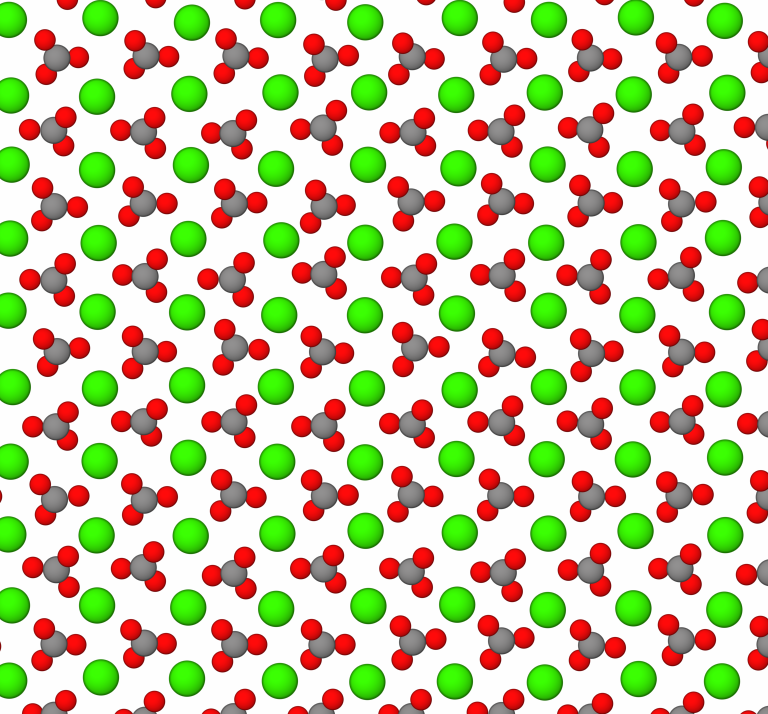
Reproduce this pattern procedurally as a WebGL 2 fragment shader.

```glsl
#version 300 es
precision highp float;
// Ball-model crystal: a grid of large green spheres, with a grid of grey centres
// between them, each carrying three red spheres and mirrored on every other row.
// Spheres are shaded discs, nudged by a hash; lengths are in canvas widths, y down.

uniform vec2 u_resolution;
out vec4 fragColor;

const vec2 PITCH = vec2(0.1163, 0.0955);
const vec2 GREEN_ORIGIN = vec2(0.0135, 0.0265);
const vec2 CLUSTER_ORIGIN = vec2(0.0722, 0.0745);
const vec2 BOND = vec2(0.0295, 0.0236);   // reach of the red spheres, seen tilted

const float GREEN_RADIUS = 0.0236;
const float GREY_RADIUS = 0.0176;
const float RED_RADIUS = 0.0140;

const float GREEN_JITTER = 0.0040;
const float CLUSTER_JITTER = 0.0042;
const float RED_JITTER = 0.0032;
const float TURN_JITTER = 0.10;

const vec3 PAPER = vec3(0.996);
const vec3 GREEN = vec3(0.23, 1.00, 0.01);
const vec3 RED = vec3(1.00, 0.04, 0.04);
const vec3 GREY = vec3(0.56, 0.555, 0.555);
const vec3 LIGHT = vec3(-0.22, -0.28, 0.93);
const float AMBIENT = 0.60;
const float DIFFUSE = 0.42;
const float RIM_DARKNESS = 0.30;

const float THIRD_TURN = 2.0943951;

// Two random values in -1..1 for a cell and a salt
vec2 hash2(vec2 cell, float salt) {
    vec3 q = fract(vec3(cell.xyx + 37.0) * vec3(0.1031, 0.1030, 0.0973) + salt * 0.317);
    q += dot(q, q.yzx + 33.33);
    return 2.0 * fract((q.xx + q.yz) * q.zy) - 1.0;
}

// Paint one shaded sphere over the colour so far
void paintSphere(inout vec3 color, vec2 d, float radius, vec3 base) {
    float pixel = 1.0 / u_resolution.x;
    float dist = length(d);
    float cover = 1.0 - smoothstep(-0.7 * pixel, 0.7 * pixel, dist - radius);
    if (cover <= 0.0) return;
    vec2 n = d / max(radius, dist);
    vec3 normal = vec3(n, sqrt(max(0.0, 1.0 - dot(n, n))));
    float shade = AMBIENT + DIFFUSE * max(0.0, dot(normal, LIGHT));
    shade *= 1.0 - RIM_DARKNESS * smoothstep(0.84, 1.0, length(n));
    color = mix(color, base * shade, cover);
}

// Grey centre with two red spheres behind it and the upper one in front
void paintCluster(inout vec3 color, vec2 d, vec2 cell) {
    float mirror = mod(cell.y, 2.0) < 0.5 ? 1.0 : -1.0;
    float turn = TURN_JITTER * hash2(cell, 2.0).x;
    for (int k = 0; k < 3; k++) {
        if (k == 2) paintSphere(color, d, GREY_RADIUS, GREY);
        float angle = float(k) * THIRD_TURN + turn * mirror;
        vec2 arm = BOND * vec2(mirror * cos(angle), sin(angle));
        arm += RED_JITTER * hash2(cell, 3.0 + float(k)) * vec2(0.7, 1.0);
        paintSphere(color, d - arm, RED_RADIUS, RED);
    }
}

void main() {
    vec2 p = vec2(gl_FragCoord.x, u_resolution.y - gl_FragCoord.y) / u_resolution.x;
    vec2 greenCell = floor((p - GREEN_ORIGIN) / PITCH + 0.5);
    vec2 clusterCell = floor((p - CLUSTER_ORIGIN) / PITCH + 0.5);
    vec3 color = PAPER;

    // Neighbouring cells are included so that nudged parts are never cut
    for (int j = -1; j <= 1; j++) {
        for (int i = -1; i <= 1; i++) {
            vec2 offset = vec2(i, j);

            vec2 cell = greenCell + offset;
            vec2 center = GREEN_ORIGIN + cell * PITCH + GREEN_JITTER * hash2(cell, 0.0);
            paintSphere(color, p - center, GREEN_RADIUS, GREEN);

            cell = clusterCell + offset;
            center = CLUSTER_ORIGIN + cell * PITCH;
            center += CLUSTER_JITTER * hash2(cell, 1.0) * vec2(0.6, 1.0);
            paintCluster(color, p - center, cell);
        }
    }
    fragColor = vec4(color, 1.0);
}
```
